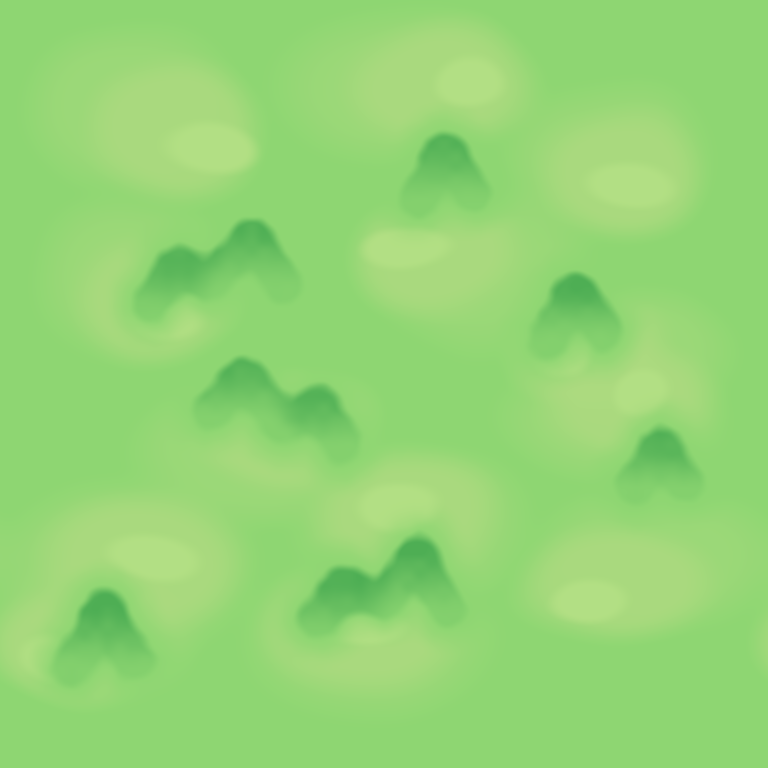
Give the GLSL for this texture, as a WebGL 2 fragment shader.

```glsl
#version 300 es
precision highp float;
// Soft meadow ground: blurred light patches with pale cores, and small arched
// mounds that are dark at the crest and fade towards their feet.
// Both are scattered on jittered wrapping lattices, so the square tiles.

uniform vec2 u_resolution;
out vec4 outColor;

const vec3 GRASS = vec3(0.555, 0.840, 0.446);
const vec3 LIGHT = vec3(0.678, 0.854, 0.500);
const vec3 CORE  = vec3(0.698, 0.875, 0.516);
const vec3 CREST = vec3(0.305, 0.682, 0.330);

const int   PATCHES = 13;
const int   PATCH_STEP = 5;
const float PATCH_JITTER = 0.05;
const float PATCH_MARGIN = 0.08;  // plain border around the patch centers
const int   MOUNDS = 7;
const int   MOUND_STEP = 3;
const float MOUND_JITTER = 0.035;
const float MOUND_MARGIN = 0.11;
const float STROKE = 0.027;       // half thickness of a mound's legs
const float EDGE = 0.010;         // blur of the mound outline
const float FOOT_SHADE = 0.17;    // strength left at the feet
const float WARP = 0.026;
const int   WARP_CELLS = 8;

vec2 hash2(vec2 p) {
    vec3 q = fract(vec3(p.xyx) * vec3(0.1031, 0.1030, 0.0973));
    q += dot(q, q.yzx + 33.33);
    return fract((q.xx + q.yz) * q.zy);
}

// Value noise with two channels, repeating after the given number of cells.
vec2 wrapNoise(vec2 uv, int cells) {
    vec2 p = uv * float(cells);
    ivec2 i = ivec2(floor(p));
    vec2 f = fract(p);
    f = f * f * (3.0 - 2.0 * f);
    ivec2 lo = i % cells;
    ivec2 hi = (i + 1) % cells;
    vec2 a = hash2(vec2(lo));
    vec2 b = hash2(vec2(hi.x, lo.y));
    vec2 c = hash2(vec2(lo.x, hi.y));
    vec2 d = hash2(vec2(hi));
    return mix(mix(a, b, f.x), mix(c, d, f.x), f.y);
}

// Shortest offset from a point on the wrapping square.
vec2 wrapDelta(vec2 p, vec2 center) {
    vec2 d = p - center;
    return d - floor(d + 0.5);
}

// Evenly spread point number i of n, with jitter, inside a margin.
vec2 scatter(int i, int n, int stride, float jitter, float margin, float seed) {
    vec2 site = (vec2((i * stride) % n, i) + 0.5) / float(n);
    site = mix(vec2(margin), vec2(1.0 - margin), site);
    return site + (hash2(vec2(float(i), seed)) - 0.5) * 2.0 * jitter;
}

float softEllipse(vec2 d, vec2 radius, float blur) {
    return 1.0 - smoothstep(1.0 - blur, 1.0 + blur, length(d / radius));
}

float segment(vec2 p, vec2 a, vec2 b) {
    vec2 ab = b - a;
    return length(p - a - ab * clamp(dot(p - a, ab) / dot(ab, ab), 0.0, 1.0));
}

float smoothMin(float a, float b, float k) {
    float h = max(k - abs(a - b), 0.0) / k;
    return min(a, b) - h * h * k * 0.25;
}

// One mound with its peak at the origin: x is its shade, y its distance.
vec2 mound(vec2 d, int i) {
    vec2 r = hash2(vec2(float(i), 17.0));
    vec2 s = hash2(vec2(float(i), 29.0));
    float drop = 0.040 + 0.032 * r.y;
    vec2 outer = vec2(-0.032 - 0.010 * r.x, -drop);
    vec2 inner = vec2(0.028 + 0.012 * s.x, -drop * 0.85);
    float top = 0.0;
    float dist;
    if (i % 2 == 1) {
        // A valley joins the peak to a lower shoulder on one side.
        d.x = (d.x + 0.0) * (s.y < 0.5 ? -1.0 : 1.0) + 0.045;
        vec2 shoulder = vec2(0.092, -0.024 - 0.016 * r.x);
        vec2 valley = vec2(0.048, shoulder.y - 0.014);
        vec2 foot = shoulder + vec2(0.034, -0.046);
        dist = smoothMin(segment(d, outer, vec2(0)), segment(d, vec2(0), valley), 0.02);
        float low = smoothMin(segment(d, valley, shoulder), segment(d, shoulder, foot), 0.02);
        dist = smoothMin(dist, low, 0.012);
        top = shoulder.y * smoothstep(0.02, 0.08, d.x);
        drop = max(drop, 0.05);
    } else {
        dist = smoothMin(segment(d, outer, vec2(0)), segment(d, vec2(0), inner), 0.022);
    }
    dist -= STROKE;
    float fade = smoothstep(-drop * 1.1, STROKE * 0.7, d.y - top);
    float shade = mix(FOOT_SHADE, 1.0, fade) * mix(0.84, 1.0, s.x);
    return vec2(shade * (1.0 - smoothstep(-EDGE, EDGE * 0.4, dist)), dist);
}

// All mounds: x is the shade, y the distance to the nearest.
vec2 mounds(vec2 p) {
    vec2 result = vec2(0.0, 1.0);
    for (int i = 0; i < MOUNDS; i++) {
        vec2 site = scatter(i, MOUNDS, MOUND_STEP, MOUND_JITTER, MOUND_MARGIN, 5.0);
        vec2 m = mound(wrapDelta(p, site), i);
        result = vec2(max(result.x, m.x), min(result.y, m.y));
    }
    return result;
}

// All light patches: x is the broad glow, y the pale core.
vec2 patches(vec2 p) {
    float dim = 1.0;
    float core = 0.0;
    for (int i = 0; i < PATCHES; i++) {
        vec2 site = scatter(i, PATCHES, PATCH_STEP, PATCH_JITTER, PATCH_MARGIN, 41.0);
        vec2 d = wrapDelta(p, site);
        vec2 r = hash2(vec2(float(i), 53.0));
        vec2 s = hash2(vec2(float(i), 67.0)) - 0.5;
        vec2 size = vec2(0.086 + 0.036 * r.x, 0.058 + 0.022 * r.y);
        dim *= 1.0 - 0.80 * softEllipse(d - s * vec2(0.09, 0.05), size, 0.32);
        dim *= 1.0 - 0.42 * softEllipse(d - s * vec2(0.22, 0.12), size * 1.25, 0.36);
        core = max(core, softEllipse(d, vec2(0.036 + 0.022 * r.y, 0.028), 0.25));
    }
    return vec2(1.0 - dim, core);
}

void main() {
    vec2 uv = gl_FragCoord.xy / u_resolution;
    vec2 grain = wrapNoise(uv, WARP_CELLS) - 0.5;
    vec2 mottle = wrapNoise(uv, WARP_CELLS * 8) - 0.5;

    vec2 hill = mounds(uv + grain * WARP * 0.6 + mottle * 0.004);
    vec2 glow = patches(uv + grain * WARP) * smoothstep(-0.01, 0.045, hill.y);

    vec3 color = mix(GRASS, LIGHT, glow.x);
    color = mix(color, CORE, glow.y);
    color = mix(color, CREST, clamp(hill.x * (1.0 + 0.2 * mottle.x), 0.0, 1.0));
    outColor = vec4(color, 1.0);
}
```
